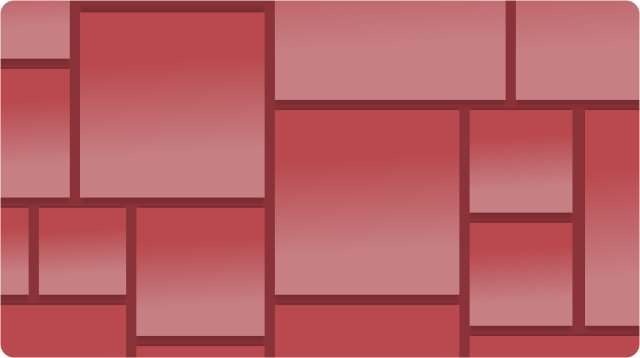
Give the GLSL for this background, as a Shadertoy shader.

```glsl
// Draws a wall of red-to-pink gradient tiles with shadowed gaps on a rounded card.

const float GAP = 12.2;

// Splits a tile (left, top, right, bottom) at the leading edge of its successor.
// Keeps the part holding p; true means the part before the edge.
bool before(inout vec4 tile, vec2 p, int axis, float edge) {
    if (p[axis] < edge - 2.0) {
        tile[axis + 2] = edge - GAP;
        return true;
    }
    tile[axis] = edge;
    return false;
}

// Walks the tree of cuts down to the tile nearest p.
vec4 findTile(vec2 p) {
    const int X = 0, Y = 1;
    vec4 tile = vec4(-70.0, -157.0, 840.0, 620.0);
    if (before(tile, p, X, 329.8)) {
        if (before(tile, p, Y, 249.5)) {
            if (before(tile, p, X, 96.0)) {
                if (before(tile, p, Y, 82.7)) tile.y = -84.0;
            } else {
                tile.y = 15.0;
            }
        } else if (before(tile, p, X, 163.6)) {
            if (before(tile, p, Y, 366.2)) before(tile, p, X, 46.6);
        } else {
            before(tile, p, Y, 415.7);
        }
    } else if (before(tile, p, Y, 132.2)) {
        before(tile, p, X, 619.0);
    } else if (before(tile, p, X, 563.5)) {
        before(tile, p, Y, 366.2);
    } else if (before(tile, p, Y, 403.5)) {
        if (before(tile, p, X, 699.2)) before(tile, p, Y, 267.6);
        else tile.x = 702.0;
    }
    return tile;
}

float coverage(float dist, float pixel) {
    return clamp(0.5 - dist / pixel, 0.0, 1.0);
}

void mainImage(out vec4 fragColor, in vec2 fragCoord) {
    // Layout space: 768 by 430 units, y pointing down
    const vec2 canvas = vec2(768.0, 430.0);
    vec2 uv = fragCoord / iResolution.xy;
    vec2 p = vec2(uv.x, 1.0 - uv.y) * canvas;
    float pixel = canvas.x / iResolution.x;

    vec4 tile = findTile(p);
    vec2 size = tile.zw - tile.xy;
    vec2 local = (p - tile.xy) / size;
    vec2 outside = max(tile.xy - p, p - tile.zw);

    // Gap, darkened by the shadow under each tile
    float shadow = (1.0 - smoothstep(-2.0, 13.0, outside.y))
                 * smoothstep(-2.0, 5.0, -outside.x);
    vec3 color = mix(vec3(0.54, 0.20, 0.22), vec3(0.46, 0.165, 0.185), shadow);

    // Tile face with a slightly tilted gradient
    float ramp = local.y + 0.06 * (local.x - 0.5);
    vec3 face = mix(vec3(0.727, 0.287, 0.308), vec3(0.775, 0.497, 0.512),
                    clamp((ramp - 0.26) / 0.5, 0.0, 1.0));
    color = mix(color, face, coverage(max(outside.x, outside.y), pixel));

    // Rounded card corners
    vec2 corner = abs(p - 0.5 * canvas) - 0.5 * canvas + 17.0;
    float card = length(max(corner, 0.0)) - 17.0;
    color = mix(vec3(1.0), color, coverage(card + 0.5 * pixel, pixel));

    fragColor = vec4(color, 1.0);
}
```
